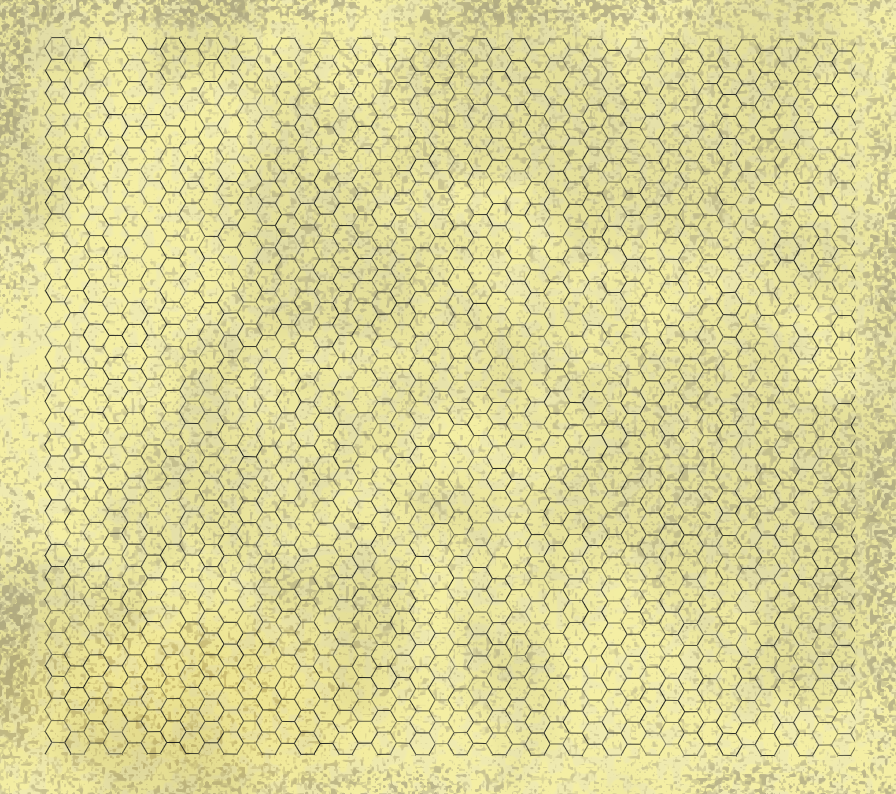
This pattern is drawn by a Shadertoy shader. Its source:

```glsl
// Thin hexagon grid printed on aged, speckled yellow paper.
// A folded two-lattice hex distance gives the lines, each edge inked by its own hash;
// thresholded value noise scatters the grain, denser in patches and in the margins.

float hash(vec2 cell) {
    uvec2 q = uvec2(ivec2(cell)) * uvec2(1597334673u, 3812015801u);
    uint h = (q.x ^ q.y) * 1597334673u;
    h = (h ^ (h >> 15)) * 2246822519u;
    h ^= h >> 13;
    return float(h >> 8) / 16777216.0;
}

float noise(vec2 p) {
    vec2 i = floor(p), f = fract(p);
    f = f * f * (3.0 - 2.0 * f);
    return mix(mix(hash(i), hash(i + vec2(1, 0)), f.x),
               mix(hash(i + vec2(0, 1)), hash(i + vec2(1, 1)), f.x), f.y);
}

float fbm(vec2 p) {
    float sum = 0.0, amp = 0.53;
    for (int i = 0; i < 4; i++) {
        sum += amp * noise(p);
        p = p * 2.03 + 17.3;
        amp *= 0.5;
    }
    return sum;
}

// Offset from the nearest centre of flat-topped hexagons one unit high
vec2 hexOffset(vec2 g) {
    vec2 period = vec2(sqrt(3.0), 1.0);
    vec2 even = mod(g + vec2(0.5 * period.x, 0.0), period) - 0.5 * period;
    vec2 odd = mod(g + vec2(0.0, 0.5), period) - 0.5 * period;
    return dot(even, even) < dot(odd, odd) ? even : odd;
}

// Ink coverage of the grid; g counts hexagon heights, px is the pixel size in g
float hexInk(vec2 g, float px) {
    vec2 h = hexOffset(g), a = abs(h);
    float slant = dot(a, vec2(0.5 * sqrt(3.0), 0.5));
    float d = 0.5 - max(a.y, slant);

    // Box-filtered stroke keeps its weight when thinner than a pixel
    float halfWidth = 0.023;
    float stroke = max(0.0, min(d + 0.5 * px, halfWidth) - max(d - 0.5 * px, -halfWidth)) / px;

    // Both cells beside an edge agree on its midpoint, so they share its ink
    vec2 normal = a.y > slant ? vec2(0, 1) : vec2(0.5 * sqrt(3.0), 0.5);
    vec2 mid = g - h + 0.5 * normal * sign(h);
    float ink = mix(0.55, 1.0, hash(floor(mid * 8.0 + 0.5) + 900.0));
    ink *= 0.78 + 0.35 * noise(g * 0.8 + 40.0);

    // Trim to the printed block, leaving short stubs at the right
    vec2 lo = g - vec2(-0.61, -0.04), hi = vec2(36.0, 32.54) - g;
    float inside = min(min(lo.x, lo.y), min(hi.x, hi.y));
    return stroke * min(ink, 1.0) * clamp(inside / px + 0.5, 0.0, 1.0);
}

vec3 paper(vec2 p, float outside) {
    vec3 col = mix(vec3(0.957, 0.935, 0.642), vec3(0.938, 0.918, 0.69),
                   smoothstep(0.45, 0.75, noise(p * 95.0)));

    // Broad stains, vertical streaks and margin wear set the speckle density
    float stain = fbm(p * 5.0 + 3.0);
    float streak = noise(vec2(p.x * 17.0, p.y * 1.5) + 60.0);
    float margin = smoothstep(0.0, 0.03, outside) * smoothstep(0.22, 0.55, fbm(p * 4.0 + 31.0));
    float clearCorner = smoothstep(0.45, 0.1, length((p - vec2(0.12, 1.0)) * vec2(1.0, 3.0)));
    margin *= 1.0 - 0.6 * clearCorner;
    float density = 0.25 + 0.6 * (stain - 0.4) + 0.22 * (streak - 0.4) + 0.45 * margin;

    // Coarse and fine grain
    float coarse = noise(p * 215.0 + 7.0);
    float fine = noise(p * 330.0 + 90.0);
    float threshold = 0.84 - 0.42 * density;
    float specks = smoothstep(threshold, threshold + 0.2, coarse);
    specks = max(specks, 0.6 * smoothstep(threshold, threshold + 0.2, fine));

    // Ochre tint near the lower left
    float ochre = smoothstep(0.36, 0.05, length((p - vec2(0.24, 0.88)) * vec2(1.0, 2.0)));
    vec3 grain = mix(vec3(0.8, 0.775, 0.575), vec3(0.7, 0.675, 0.52), margin);
    grain = mix(grain, vec3(0.81, 0.74, 0.41), 0.6 * ochre);
    col = mix(col, grain, 0.85 * specks);
    col *= 1.0 - vec3(0.02, 0.035, 0.1) * ochre;
    return col * (1.0 - 0.06 * smoothstep(0.45, 0.75, stain));
}

void mainImage(out vec4 fragColor, in vec2 fragCoord) {
    // Sheet coordinates: height 1, y downwards from the top
    vec2 p = vec2(fragCoord.x, iResolution.y - fragCoord.y) / iResolution.y;

    // 42 columns by 32 rows, slightly skewed, with a faint wobble
    float rowPitch = 0.02775;
    vec2 g = p - vec2(0.0729, 0.047 + 0.0028 * p.x);
    g /= vec2(0.0279, rowPitch);
    g += 0.05 * (vec2(noise(p * 30.0), noise(p * 30.0 + 50.0)) - 0.5);

    vec2 border = abs(p - vec2(0.566, 0.498)) - vec2(0.51, 0.452);
    vec3 col = paper(p, max(border.x, border.y));
    col = mix(col, vec3(0.12, 0.13, 0.12), hexInk(g, 1.0 / (iResolution.y * rowPitch)));
    fragColor = vec4(col, 1.0);
}
```
